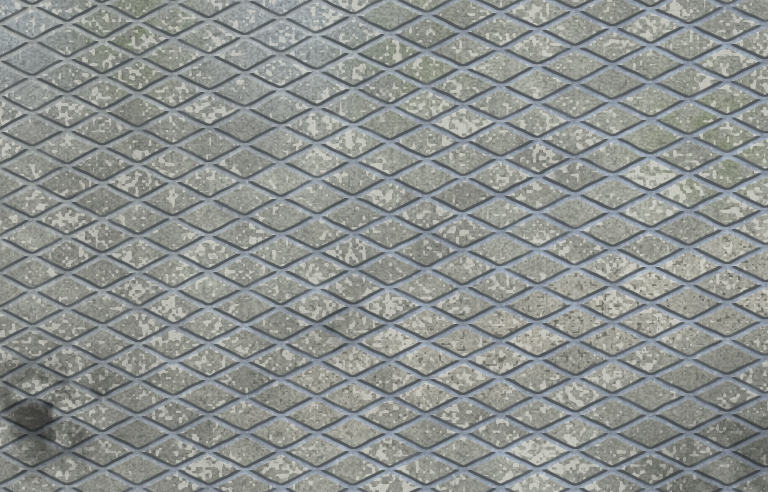
A Shadertoy shader for this texture:

```glsl
#define ACROSS 10.54
#define DOWN 21.6
#define SKEW 0.9
#define ANCHOR vec2(0.46, 0.029)
#define GROOVE 0.088
#define ROUNDING 0.06
#define STONE vec3(0.555, 0.565, 0.535)
#define SAND vec3(0.69, 0.67, 0.62)
#define MOSS vec3(0.43, 0.47, 0.36)
#define STEEL vec3(0.54, 0.58, 0.63)
#define SHADOW vec3(0.29, 0.31, 0.32)
#define FLECK vec3(0.80, 0.80, 0.77)

float hash(vec2 p) {
    return fract(sin(dot(p, vec2(127.1, 311.7))) * 43758.5453);
}

float noise(vec2 p) {
    vec2 i = floor(p), f = fract(p);
    f = f * f * (3.0 - 2.0 * f);
    return mix(mix(hash(i), hash(i + vec2(1, 0)), f.x),
               mix(hash(i + vec2(0, 1)), hash(i + vec2(1, 1)), f.x), f.y);
}

float fbm(vec2 p) {
    float sum = 0.0, amp = 0.5;
    for (int i = 0; i < 4; i++) {
        sum += amp * noise(p);
        p = mat2(1.6, 1.2, -1.2, 1.6) * p + 7.3;
        amp *= 0.5;
    }
    return sum / 0.9375;
}

// Soft round stain centred on c
float stain(vec2 p, vec2 c, float radius) {
    vec2 d = (p - c) / radius;
    return exp(-dot(d, d));
}

// Diagonal lattice axes: every diamond centre lies on whole numbers
vec2 lattice(vec2 p) {
    vec2 d = p - ANCHOR;
    float u = d.x * (ACROSS - 0.55 * d.x);
    float v = d.y * (DOWN - SKEW * p.x);
    return vec2(u + v, u - v);
}

void mainImage(out vec4 fragColor, in vec2 fragCoord) {
    vec2 p = fragCoord / iResolution.x;
    float aa = 24.0 / iResolution.x;

    // Slightly uneven diamonds
    vec2 wobble = vec2(noise(p * 60.0), noise(p * 60.0 + 31.0)) - 0.5;
    vec2 q = lattice(p) + 0.035 * wobble;
    vec2 id = floor(q + 0.5);
    vec2 f = q - id;
    vec2 box = abs(f) - (0.5 - GROOVE - ROUNDING);
    float dist = length(max(box, 0.0)) + min(max(box.x, box.y), 0.0) - ROUNDING;
    float tile = 1.0 - smoothstep(-aa * 0.6, aa * 0.6, dist);

    // Weathering fields
    float broad = fbm(p * 7.0 + 3.0);
    float patches = fbm(p * 38.0);
    float grain = noise(p * 420.0) - 0.5;
    float grit = noise(p * 230.0 + 9.0);
    float rnd = hash(id);
    float band = p.y - 0.02 - 0.26 * p.x;
    float sandy = exp(-band * band / 0.006) * smoothstep(0.1, 0.65, p.x);
    float pale = stain(p, vec2(0.38, 0.62), 0.12) + stain(p, vec2(0.0, 0.62), 0.12);
    float mossy = stain(p, vec2(0.17, 0.60), 0.08) + stain(p, vec2(0.92, 0.46), 0.08)
                + 0.7 * stain(p, vec2(0.52, 0.57), 0.10);
    float dirty = stain(p, vec2(0.06, 0.10), 0.08) + 0.6 * stain(p, vec2(0.44, 0.215), 0.03)
                + 0.5 * stain(p, vec2(0.97, 0.03), 0.12);

    // Worn stone faces
    vec3 face = STONE * (0.82 + 0.2 * broad + 0.16 * patches + 0.1 * (rnd - 0.5));
    face = mix(face, SAND, clamp(sandy * (0.25 + 0.5 * rnd) + 0.2 * (patches - 0.5), 0.0, 0.75));
    face = mix(face, MOSS, clamp(mossy, 0.0, 1.0) * smoothstep(0.25, 0.7, patches) * 0.7);
    face = mix(face, STEEL * 1.12, clamp(pale, 0.0, 1.0) * 0.5);
    face *= 1.0 + 0.24 * grain;

    // Pale flecks gather in clusters, dark pits on sandy faces
    float cluster = fbm(p * 24.0 + 50.0) + 0.22 * (hash(id + 17.0) - 0.5);
    float fleck = smoothstep(0.62, 0.82, grit + 0.9 * (cluster - 0.52));
    face = mix(face, FLECK, fleck * 0.75);
    float pit = smoothstep(0.7, 0.9, noise(p * 260.0 + 70.0));
    face *= 1.0 - pit * (0.12 + 0.2 * sandy);

    // Bluish grooves, duller and dustier to the upper left
    float clean = smoothstep(-0.1, 0.75, p.x + 0.25 - p.y * 0.6);
    vec3 groove = mix(STONE * 1.02, STEEL, 0.35 + 0.65 * clean);
    groove *= 0.84 + 0.3 * patches + 0.16 * grain;
    groove = mix(groove, FLECK, 0.35 * smoothstep(0.75, 0.95, grit) + 0.15 * pale);

    // Shadow under the lower edges, faint light on the upper ones
    float lower = max(-f.x, f.y), upper = max(f.x, -f.y);
    float under = smoothstep(-0.03, 0.03, lower - upper);
    float rim = 1.0 - smoothstep(0.015, 0.04 + aa, abs(dist - 0.02));
    float wear = 0.65 + 0.5 * noise(p * 45.0 + 20.0);
    vec3 col = mix(groove, face, tile);
    col = mix(col, SHADOW, clamp(rim * under * wear, 0.0, 0.92));
    col += 0.06 * rim * (1.0 - under);

    // Dirt and overall light
    col *= 1.0 - 0.55 * clamp(dirty, 0.0, 1.0) * smoothstep(0.3, 0.65, patches);
    col *= 0.97 + 0.1 * broad;
    fragColor = vec4(clamp(col, 0.0, 1.0), 1.0);
}
```
